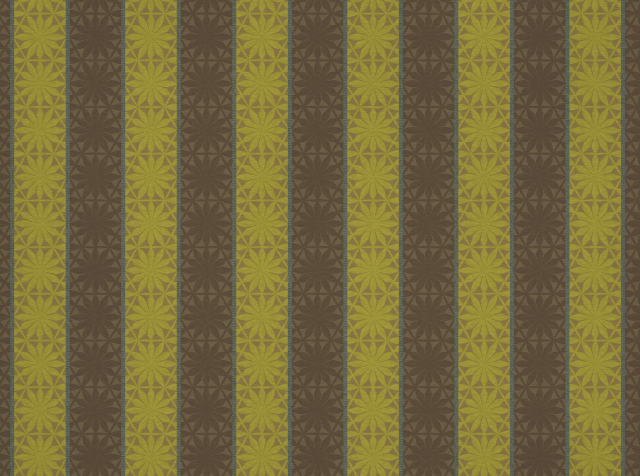
This pattern is drawn by a Shadertoy shader. Its source:

```glsl
// Woven striped cloth: olive and brown bands of twelve-petal stars, split by ribbed teal cords.

// Layout, in units of the canvas height
const float BAND_PITCH = 0.11665;   // one band plus one cord
const float BAND_HALF = 0.0542;     // half the width of a band
const vec2 STAR_ORIGIN = vec2(0.5505, 0.628);
const float STAR_PITCH = 0.0981;    // vertical distance between stars

// Petal shape, in units of STAR_PITCH
const float LONG_TIP = 0.577;
const float SHORT_TIP = 0.5;
const float WIDEST_AT = 0.34;
const float PETAL_BASE = 0.014;
const float PETAL_FLARE = 0.195;
const float TIP_WIDTH = 0.012;
const float TIP_CURVE = 1.3;
const float LINK_MIDDLE = 0.030;    // half widths of the leaves joining the petal tips
const float LINK_END = 0.016;

// Weave
const float THREADS = 380.0;
const float RIBS = 190.0;
const float WEAVE_DEPTH = 0.08;
const float FACET_DEPTH = 0.015;
const float EDGE_DEPTH = 0.06;

const vec3 OLIVE_PETAL = vec3(0.605, 0.565, 0.215);
const vec3 OLIVE_GROUND = vec3(0.520, 0.445, 0.262);
const vec3 BROWN_PETAL = vec3(0.352, 0.290, 0.222);
const vec3 BROWN_GROUND = vec3(0.415, 0.362, 0.270);
const vec3 CORD_LIGHT = vec3(0.405, 0.435, 0.375);
const vec3 CORD_DARK = vec3(0.320, 0.340, 0.295);

float hash(vec2 p) {
    return fract(sin(dot(p, vec2(127.1, 311.7))) * 43758.5453);
}

float valueNoise(vec2 p) {
    vec2 i = floor(p), f = fract(p);
    f = f * f * (3.0 - 2.0 * f);
    return mix(mix(hash(i), hash(i + vec2(1, 0)), f.x),
               mix(hash(i + vec2(0, 1)), hash(i + vec2(1, 1)), f.x), f.y);
}

// Offset from the nearest centre of a hexagonal lattice with unit spacing
vec2 hexLocal(vec2 p) {
    vec2 cell = vec2(sqrt(3.0), 1.0);
    vec2 a = mod(p + 0.5 * cell, cell) - 0.5 * cell;
    vec2 b = mod(p, cell) - 0.5 * cell;
    return dot(a, a) < dot(b, b) ? a : b;
}

// Rotates p by whole sectors until it lies around the x axis; z is the sector index
vec3 foldSector(vec2 p, float sector, float start) {
    float angle = atan(p.y, p.x) - start;
    float index = floor(angle / sector + 0.5);
    float bend = angle - index * sector;
    return vec3(length(p) * vec2(cos(bend), sin(bend)), index);
}

// x: approximate distance to the motif edge, y: signed offset from the petal midline
vec2 starMotif(vec2 p) {
    // Alternating long and short petals
    vec3 q = foldSector(p, radians(30.0), 0.0);
    float tip = mix(LONG_TIP, SHORT_TIP, mod(q.z, 2.0));
    float taper = clamp((q.x - WIDEST_AT) / (tip - WIDEST_AT), 0.0, 1.0);
    float widest = PETAL_BASE + PETAL_FLARE * min(q.x, WIDEST_AT);
    float petal = abs(q.y) - mix(widest, TIP_WIDTH, pow(taper, TIP_CURVE));

    // Slim leaves along the sides of the hexagonal cell
    vec3 side = foldSector(p, radians(60.0), radians(30.0));
    float along = abs(side.y) / (0.5 * LONG_TIP);
    float link = SHORT_TIP - side.x - mix(LINK_MIDDLE, LINK_END, along);
    return vec2(min(petal, link), q.y);
}

void mainImage(out vec4 fragColor, in vec2 fragCoord) {
    vec2 uv = fragCoord / iResolution.y;
    float pixel = 1.0 / iResolution.y;

    // Alternating bands
    float fromOrigin = uv.x - STAR_ORIGIN.x;
    float band = floor(fromOrigin / BAND_PITCH + 0.5);
    float bandX = fromOrigin - band * BAND_PITCH;
    float isBrown = mod(band, 2.0);
    vec3 petalColor = mix(OLIVE_PETAL, BROWN_PETAL, isBrown);
    vec3 groundColor = mix(OLIVE_GROUND, BROWN_GROUND, isBrown);

    // Stars, with lightly pressed edges and facets
    vec2 star = hexLocal(vec2(bandX, uv.y - STAR_ORIGIN.y) / STAR_PITCH);
    vec2 motif = starMotif(star);
    float aa = 0.75 * pixel / STAR_PITCH;
    float rim = 1.0 - smoothstep(0.0, 0.02, abs(motif.x));
    float facet = clamp(motif.y / 0.04, -1.0, 1.0);
    petalColor *= 1.0 - FACET_DEPTH * facet - EDGE_DEPTH * rim * (1.0 - 0.6 * isBrown);
    vec3 color = mix(petalColor, groundColor, smoothstep(-aa, aa, motif.x));

    // Ribbed cords between the bands
    float ribWave = 0.5 + 0.5 * sin(6.28318 * RIBS * uv.y);
    float ribTone = mix(ribWave, hash(vec2(band, floor(uv.y * RIBS))), 0.5);
    vec3 cord = mix(CORD_DARK, CORD_LIGHT, ribTone);
    float cordMask = smoothstep(-0.75 * pixel, 0.75 * pixel, abs(bandX) - BAND_HALF);
    color = mix(color, cord, cordMask);

    // Thread grain, uneven dye and soft falloff of light
    float grain = valueNoise(uv * THREADS * vec2(0.5, 1.0)) - 0.5;
    float dye = valueNoise(uv * 5.0) - 0.5;
    vec2 fromCenter = uv - 0.5 * iResolution.xy / iResolution.y;
    float light = 1.015 - 0.07 * dot(fromCenter, fromCenter);
    color *= light * (1.0 + WEAVE_DEPTH * grain + 0.03 * dye);

    fragColor = vec4(clamp(color, 0.0, 1.0), 1.0);
}
```
